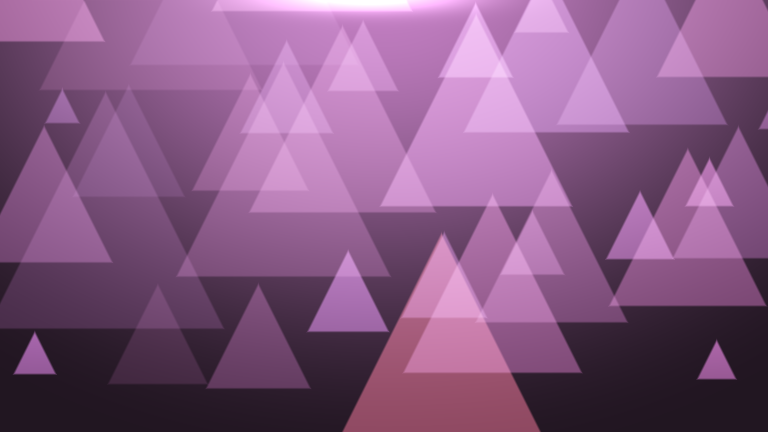
Write a Shadertoy shader that draws this background.

```glsl
// Translucent upright triangles scattered over a violet glow that fades to dark corners

float hash(float n) {
    return fract(sin(n * 127.1 + 3.7) * 4375.85);
}

// Signed distance to an isosceles triangle standing on its base centre,
// with its base as wide as it is high
float triangle(vec2 p, float height) {
    return max(-p.y, (2.0 * abs(p.x) + p.y - height) * 0.447);
}

void mainImage(out vec4 fragColor, in vec2 fragCoord) {
    vec2 p = fragCoord / iResolution.y;
    float aspect = iResolution.x / iResolution.y;
    float blur = 1.0 / iResolution.y + 0.001;

    // Backdrop lit from the top centre
    float falloff = length((p - vec2(0.5 * aspect, 1.05)) * vec2(0.75, 1.0));
    float light = mix(0.76, 0.13, smoothstep(0.0, 1.15, falloff));
    vec3 color = light * vec3(1.0, 0.65, 1.0);

    // Evenly spread triangles, each screened over the layers below
    for (int i = 0; i < 36; i++) {
        float id = float(i) + 1.0;
        vec2 spread = fract(id * vec2(0.7549, 0.5698) + 0.3);
        vec2 base = mix(vec2(-0.05, -0.03), vec2(aspect + 0.05, 1.0), spread);
        base += 0.08 * (vec2(hash(id), hash(id + 50.0)) - 0.5);

        float size = fract(id * 0.618);
        float height = mix(0.07, 0.56, pow(size, 1.2));
        vec2 local = p - base;
        float mask = 1.0 - smoothstep(-blur, blur, triangle(local, height));

        // Pink to violet, with a rare salmon one
        vec3 tint = mix(vec3(0.90, 0.46, 0.80), vec3(0.80, 0.48, 0.92), hash(id + 100.0));
        tint = mix(tint, vec3(0.95, 0.42, 0.55), step(0.93, hash(id + 150.0)));

        // Fainter left of the centre, stronger when small and towards the apex
        float opacity = mix(0.38, 0.64, hash(id + 200.0)) * mix(1.15, 0.95, size);
        opacity *= mix(0.35, 1.0, smoothstep(0.08, 0.4, abs(base.x - 0.23 * aspect)));
        opacity *= 0.92 + 0.16 * clamp(local.y / height, 0.0, 1.0);

        color = 1.0 - (1.0 - color) * (1.0 - tint * opacity * mask);
    }

    // White flare on the top edge
    vec2 flare = (p - vec2(0.48 * aspect, 1.01)) / vec2(0.22, 0.035);
    color += vec3(0.6, 0.55, 0.6) * exp(-dot(flare, flare));

    fragColor = vec4(min(color, 1.0), 1.0);
}
```
